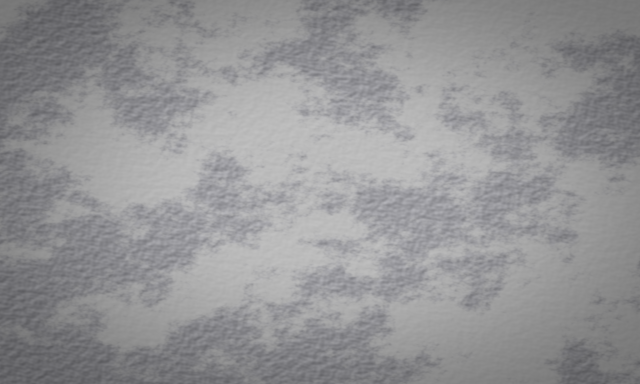
Give the GLSL for this texture, as a Shadertoy shader.

```glsl
const vec3 LIGHT_PLASTER = vec3(0.735, 0.735, 0.735);
const vec3 DARK_PLASTER = vec3(0.612, 0.612, 0.632);

// Random unit gradient for a lattice cell
vec2 cellGradient(vec2 cell) {
    uvec2 k = uvec2(ivec2(cell) + 4096);
    uint h = k.x * 73856093u ^ k.y * 19349663u;
    h = (h ^ (h >> 15)) * 2246822519u;
    h = (h ^ (h >> 13)) * 3266489917u;
    float angle = float((h ^ (h >> 16)) & 65535u) / 65536.0 * 6.28319;
    return vec2(cos(angle), sin(angle));
}

float gradientNoise(vec2 p) {
    vec2 i = floor(p);
    vec2 f = p - i;
    vec2 u = f * f * f * (f * (f * 6.0 - 15.0) + 10.0);
    vec2 e = vec2(1.0, 0.0);
    float a = dot(cellGradient(i), f);
    float b = dot(cellGradient(i + e.xy), f - e.xy);
    float c = dot(cellGradient(i + e.yx), f - e.yx);
    float d = dot(cellGradient(i + e.xx), f - e.xx);
    return mix(mix(a, b, u.x), mix(c, d, u.x), u.y);
}

float fractalNoise(vec2 p, int octaves, float gain) {
    mat2 turn = mat2(0.995, 0.0998, -0.0998, 0.995);
    float sum = 0.0;
    float amplitude = 1.0;
    for (int i = 0; i < octaves; i++) {
        sum += amplitude * gradientNoise(p);
        p = turn * p * 2.03 + vec2(17.3, 9.1);
        amplitude *= gain;
    }
    return sum;
}

// Slope of a fine bumpy surface, lit from the upper left
float relief(vec2 p, float scale) {
    vec2 stretched = p * vec2(0.65, 1.0) * scale;
    vec2 toLight = vec2(-0.2, 0.35);
    return fractalNoise(stretched, 2, 0.6)
         - fractalNoise(stretched + toLight, 2, 0.6);
}

float vignette(vec2 uv, float strength) {
    float reach = length((uv - 0.5) * 2.0);
    return 1.0 - strength * smoothstep(0.3, 1.4, reach);
}

void mainImage(out vec4 fragColor, in vec2 fragCoord) {
    vec2 uv = fragCoord / iResolution.xy;
    vec2 p = fragCoord / iResolution.y;

    // Ragged stains, wider than tall
    float stain = fractalNoise(p * vec2(1.7, 2.6) + vec2(5.2, 3.7), 7, 0.7);
    float lightness = smoothstep(-0.26, 0.2, stain + 0.03);
    vec3 color = mix(DARK_PLASTER, LIGHT_PLASTER, lightness);

    // Embossed grain, strongest in the stains
    color += relief(p, 62.0) * mix(0.10, 0.025, lightness);

    // Darkened borders
    color *= vignette(uv, 0.36);
    fragColor = vec4(color, 1.0);
}
```
